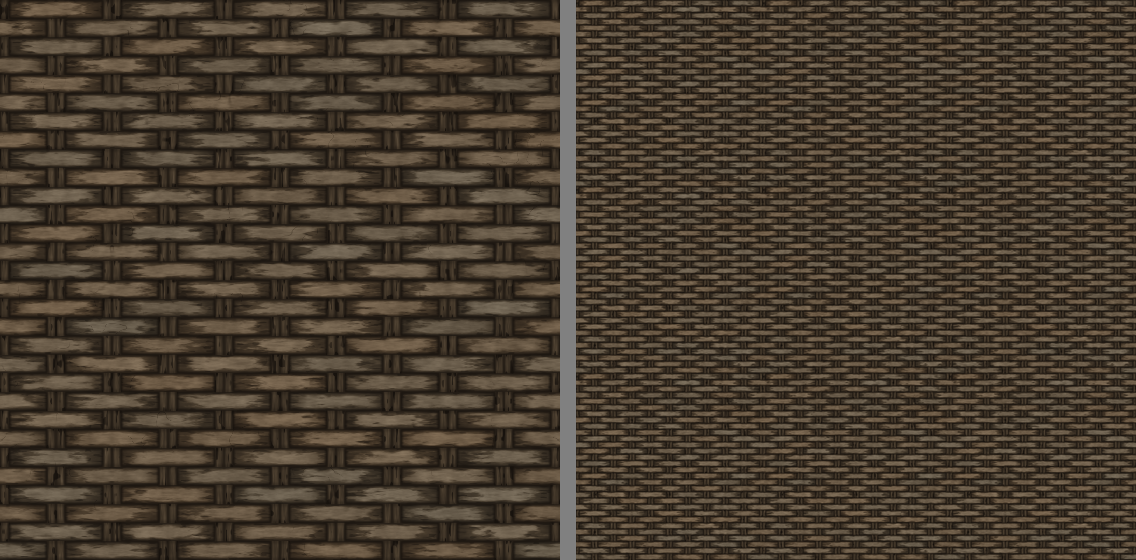
Left: one tile. Right: repeated 3 by 3.
Give the GLSL for this texture, as a WebGL 2 fragment shader.

```glsl
#version 300 es
precision highp float;

uniform vec2 u_resolution;
out vec4 fragColor;

// Integer hash of a lattice cell, 0 to 1
float hash(vec2 cell) {
  uvec2 n = uvec2(cell) * uvec2(1597u, 3571u) + 977u;
  uint h = (n.x ^ (n.y << 11u)) * 747796405u;
  h = (h ^ (h >> 15u)) * 277803737u;
  h ^= h >> 13u;
  return float(h & 65535u) / 65535.0;
}

// Value noise that wraps after a whole number of cells
float noise(vec2 uv, vec2 cells) {
  vec2 p = uv * cells, i = floor(p), f = fract(p);
  f = f * f * (3.0 - 2.0 * f);
  vec2 a = mod(i, cells), b = mod(i + 1.0, cells);
  return mix(mix(hash(a), hash(vec2(b.x, a.y)), f.x),
             mix(hash(vec2(a.x, b.y)), hash(b), f.x), f.y);
}

float fbm(vec2 uv, vec2 cells) {
  float sum = 0.0, weight = 0.53;
  for (int i = 0; i < 4; i++) {
    sum += weight * noise(uv, cells);
    cells *= 2.0;
    weight *= 0.5;
  }
  return sum;
}

float roundedBox(vec2 p, vec2 halfSize, float radius) {
  vec2 q = abs(p) - halfSize + radius;
  return length(max(q, 0.0)) + min(max(q.x, q.y), 0.0) - radius;
}

// Dark umber through brown to dry straw
vec3 ramp(float tone) {
  vec3 umber = vec3(0.09, 0.07, 0.052);
  vec3 brown = vec3(0.29, 0.24, 0.18);
  vec3 straw = vec3(0.53, 0.465, 0.38);
  return tone < 0.5 ? mix(umber, brown, max(tone, 0.0) * 2.0)
                    : mix(brown, straw, min(tone, 1.0) * 2.0 - 1.0);
}

// Pair of upright rods; p is measured in row heights from their middle
float stakeTone(vec2 p, vec2 uv, float px) {
  float across = abs(abs(p.x) - 0.26);
  float grain = fbm(uv, vec2(300.0, 30.0));
  float tone = 0.43 + 0.45 * (grain - 0.5);
  tone *= 1.0 - 0.6 * smoothstep(0.08, 0.25, across);
  tone *= 1.0 - 0.3 * smoothstep(0.25, 0.5, abs(p.y));
  tone -= 0.25 * smoothstep(0.72, 0.85, noise(uv, vec2(240.0, 60.0)));
  return mix(tone, 0.1, smoothstep(0.24 - px, 0.24 + px, across));
}

// Flat strand with a worn pale middle; d is the distance to its outline
float strandTone(vec2 p, vec2 uv, vec2 id, float d) {
  float streak = fbm(uv, vec2(40.0, 180.0));
  float grain = fbm(uv, vec2(60.0, 300.0));
  float mottle = fbm(uv, vec2(50.0, 60.0));

  // Ragged pale patch, its reach and place differing per strand
  float reach = 1.55 + 0.6 * hash(id);
  float shift = 0.5 * (hash(id + 40.0) - 0.5);
  float edge = abs(p.x + shift) - reach + 3.0 * (streak - 0.5) + 1.2 * (mottle - 0.5);
  float pale = 1.0 - smoothstep(-0.6, 0.5, edge);
  pale *= 1.0 - smoothstep(0.2, 0.43, abs(p.y) + 0.35 * (streak - 0.5));

  float tone = 0.43 + (0.33 + 0.1 * hash(id + 80.0)) * pale;
  tone += 0.22 * (grain - 0.5) + 0.25 * (mottle - 0.5);

  // Dark fibres toward the rims and ends, fine cracks here and there
  float fibre = smoothstep(0.62, 0.8, noise(uv, vec2(70.0, 330.0)));
  tone -= 0.17 * fibre * (1.0 - 0.85 * pale);
  float crack = 1.0 - smoothstep(0.0, 0.035, abs(noise(uv, vec2(45.0, 70.0)) - 0.5));
  tone -= 0.16 * crack * smoothstep(0.68, 0.85, noise(uv, vec2(17.0, 19.0)));

  // Rounded rim and shade where the strand dips under
  tone *= mix(0.35, 1.0, smoothstep(0.0, 0.17, -d));
  return tone * (1.0 - 0.35 * smoothstep(1.4, 2.5, abs(p.x)));
}

void main() {
  vec2 uv = gl_FragCoord.xy / u_resolution;
  float px = 30.0 / u_resolution.y;

  // Thirty rows of five strands, every other row moved by one stake
  float row = floor(uv.y * 30.0);
  float along = uv.x * 5.0 - 0.5 * mod(row, 2.0);
  float index = floor(along + 0.5);
  vec2 id = vec2(mod(index, 5.0), row);
  vec2 p = vec2((along - index) * 6.0, fract(uv.y * 30.0) - 0.5);

  // Ten stakes behind
  vec2 stakePoint = vec2((fract(uv.x * 10.0 + 0.5) - 0.5) * 3.0, p.y);
  float stake = stakeTone(stakePoint, uv, px);

  float halfHeight = 0.485 - 0.006 * p.x * p.x;
  float d = roundedBox(p, vec2(2.5, halfHeight), 0.14);
  stake *= mix(0.5, 1.0, smoothstep(0.0, 0.16, d));
  float strand = strandTone(p, uv, id, d);
  float cover = 1.0 - smoothstep(-px, px, d);

  // Small shifts of hue between strands
  vec3 color = ramp(mix(stake, strand, cover));
  float warmth = (hash(id + 120.0) - 0.5) * cover;
  color *= 1.0 + warmth * vec3(0.06, -0.01, -0.08);
  fragColor = vec4(color, 1.0);
}
```
